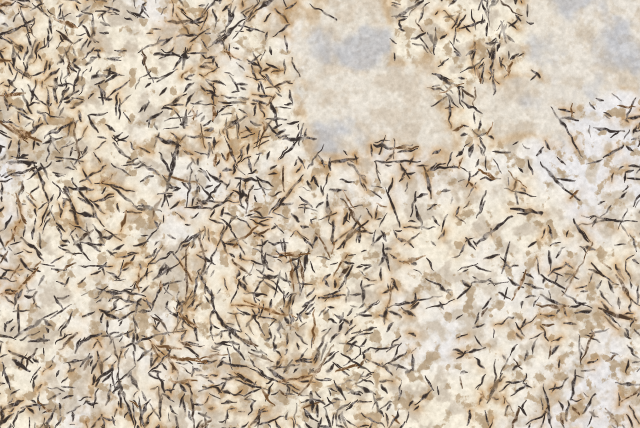
A WebGL 1 fragment shader for this texture:

```glsl
precision highp float;
// Pale granite slab with sprays of dark needles, rusty stains and clear quartz patches.
uniform vec2 u_resolution;

vec4 hash4(vec2 p) {
  vec4 q = fract(p.xyxy * vec4(0.1031, 0.1030, 0.0973, 0.1099));
  q += dot(q, q.wzxy + 33.33);
  return fract((q.xxyz + q.yzzw) * q.zywx);
}

float noise(vec2 p) {
  vec2 i = floor(p), f = fract(p);
  f = f * f * (3.0 - 2.0 * f);
  float low = mix(hash4(i).x, hash4(i + vec2(1.0, 0.0)).x, f.x);
  float high = mix(hash4(i + vec2(0.0, 1.0)).x, hash4(i + 1.0).x, f.x);
  return mix(low, high, f.y);
}

float fbm(vec2 p) {
  float sum = 0.0, gain = 0.53;
  for (int i = 0; i < 4; i++) {
    sum += gain * noise(p);
    p = mat2(1.6, 1.2, -1.2, 1.6) * p + 7.3;
    gain *= 0.5;
  }
  return sum;
}

float box(vec2 p, vec2 halfSize) {
  vec2 d = abs(p) - halfSize;
  return length(max(d, 0.0)) + min(max(d.x, d.y), 0.0);
}

// Needle-free quartz areas in the upper right
float quartz(vec2 p) {
  p += 0.09 * (vec2(noise(p * 9.0), noise(p * 9.0 + 40.0)) - 0.5);
  float d = box(p - vec2(0.81, 0.83), vec2(0.08, 0.2));
  d = min(d, box(p - vec2(0.91, 0.74), vec2(0.12, 0.1)));
  d = min(d, box(p - vec2(1.40, 0.89), vec2(0.14, 0.12)));
  d = min(d, box(p - vec2(1.22, 0.74), vec2(0.11, 0.07)));
  return 1.0 - smoothstep(-0.015, 0.02, d);
}

// Centre from which the needles around a point radiate
vec2 sprayHub(vec2 p) {
  vec2 mainHub = vec2(0.48, 0.5);
  vec2 id = floor(p * 2.2);
  vec2 hub = (id + 0.2 + 0.6 * hash4(id + 5.0).xy) / 2.2;
  return distance(p, mainHub) < 0.24 ? mainHub : hub;
}

// x: needle ink, y: rusty halo, z: brownness of the ink
vec3 needles(vec2 p, float scale, float seed, float thickness) {
  float px = 0.8 / u_resolution.y;
  vec3 result = vec3(0.0);
  vec2 cell = floor(p * scale);
  for (int j = -1; j <= 1; j++) {
    for (int i = -1; i <= 1; i++) {
      vec2 id = cell + vec2(float(i), float(j));
      vec4 place = hash4(id + seed), look = hash4(id + seed + 71.0);
      vec2 centre = (id + place.xy) / scale;
      vec2 fromHub = centre - sprayHub(centre);
      float density = 0.76 - 0.28 * smoothstep(0.6, 1.3, centre.x)
        + 0.8 * (noise(centre * 6.0 + 3.0) - 0.5) + 0.4 * exp(-14.0 * length(fromHub));
      density *= 1.0 - quartz(centre);
      if (place.z > density) continue;
      float angle = atan(fromHub.y, fromHub.x + 0.0001) + (look.x + look.y - 1.0) * 1.7;
      vec2 dir = vec2(cos(angle), sin(angle));
      vec2 q = p - centre;
      float reach = (0.22 + 0.6 * place.w * place.w) / scale;
      float along = dot(q, dir);
      float across = dot(q, vec2(-dir.y, dir.x)) + (look.z - 0.5) * 3.0 * along * along;
      float d = length(vec2(max(abs(along) - reach, 0.0), across));
      float width = thickness * (0.6 + 0.7 * look.w) * (1.0 - 0.6 * min(abs(along) / reach, 1.0));
      float ink = 1.0 - smoothstep(width - px, width + px, d);
      float rust = exp(-d / 0.009) * smoothstep(0.3, 0.9, look.z);
      if (ink > result.x) result.z = smoothstep(0.6, 1.0, look.y);
      result.xy = max(result.xy, vec2(ink, rust));
    }
  }
  return result;
}

void main() {
  vec2 p = gl_FragCoord.xy / u_resolution.y;
  float clear = quartz(p);
  float cloud = fbm(p * 5.0 + 11.0), mottle = fbm(p * 26.0), shards = fbm(p * 42.0 + 19.0);
  float grain = fbm(p * 120.0 + 31.0);

  // Milky feldspar: cream on the left, cooler on the lower right
  float warmth = smoothstep(0.3, 0.7, cloud + 0.15 - 0.22 * smoothstep(0.6, 1.4, p.x - 0.4 * p.y));
  vec3 colour = mix(vec3(0.92, 0.91, 0.91), vec3(0.96, 0.925, 0.85), warmth);
  colour = mix(colour, vec3(0.81, 0.76, 0.69), 0.85 * smoothstep(0.5, 0.68, mottle));
  colour = mix(colour, vec3(0.70, 0.61, 0.49), 0.8 * smoothstep(0.58, 0.72, shards));

  // Smoother quartz with bluish shadows and an ochre rim
  vec3 quartzColour = mix(vec3(0.90, 0.87, 0.82), vec3(0.85, 0.80, 0.73), smoothstep(0.4, 0.7, mottle));
  quartzColour = mix(quartzColour, vec3(0.73, 0.74, 0.77), 0.75 * smoothstep(0.5, 0.7, fbm(p * 9.0 + 63.0)));
  colour = mix(colour, quartzColour, 0.85 * clear);
  colour = mix(colour, vec3(0.78, 0.62, 0.42), 1.6 * clear * (1.0 - clear) * smoothstep(0.3, 0.65, mottle));

  // Ragged needles in four sizes
  vec2 ragged = p + 0.007 * (vec2(noise(p * 75.0), noise(p * 75.0 + 50.0)) - 0.5);
  vec3 layer = needles(ragged, 10.0, 3.0, 0.0037);
  vec3 small = needles(ragged, 19.0, 131.0, 0.0033);
  vec3 crossing = needles(ragged, 23.0, 257.0, 0.0031);
  vec3 tiny = needles(ragged, 33.0, 389.0, 0.0026);
  if (small.x > layer.x) layer.z = small.z;
  layer.xy = max(max(layer.xy, small.xy), max(crossing.xy, tiny.xy));

  float stain = layer.y * smoothstep(0.3, 0.65, fbm(p * 18.0 + 83.0));
  colour = mix(colour, vec3(0.74, 0.54, 0.31), 0.75 * stain);
  colour += (grain - 0.5) * 0.16;
  vec3 inkColour = mix(vec3(0.20, 0.17, 0.16), vec3(0.42, 0.29, 0.17), layer.z);
  inkColour += 0.32 * smoothstep(0.45, 0.75, grain);
  float worn = mix(0.45, 0.95, smoothstep(0.28, 0.55, fbm(p * 55.0 + 97.0)));
  colour = mix(colour, inkColour, layer.x * worn);
  gl_FragColor = vec4(clamp(colour, 0.0, 1.0), 1.0);
}
```
